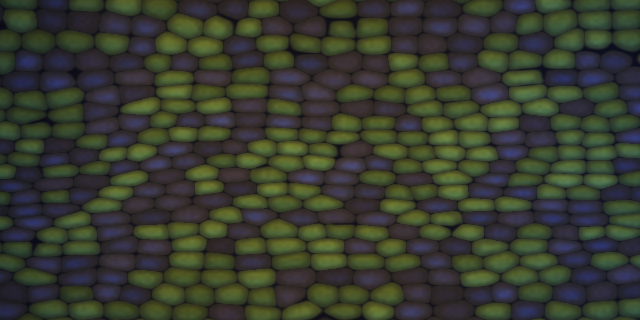
This texture is drawn by a Shadertoy shader. Its source:

```glsl
// Wavy rows of packed, glossy maize kernels in olive green and purple.
// Each row holds jittered centres; a rounded Voronoi border distance shapes
// the kernels, and each is shaded as a dome with a cool sheen from below.

const float ROWS = 20.5;
const float COLUMNS = 19.0;
const float STRETCH = 1.18;   // column spacing relative to row spacing
const float TAU = 6.2831853;

const vec3 GAP = vec3(0.07, 0.065, 0.10);
const vec3 RIM = vec3(0.19, 0.175, 0.14);
const vec3 OLIVE = vec3(0.37, 0.39, 0.14);
const vec3 LEAF = vec3(0.28, 0.37, 0.20);
const vec3 PURPLE = vec3(0.235, 0.185, 0.18);
const vec3 BLUE_SHEEN = vec3(0.24, 0.255, 0.43);
const vec3 COOL_TINT = vec3(0.82, 1.02, 1.5);

float hash(vec2 p) {
    vec3 q = fract(vec3(p.xyx) * 0.1031);
    q += dot(q, q.yzx + 33.33);
    return fract((q.x + q.y) * q.z);
}

float noise(vec2 p) {
    vec2 i = floor(p), f = fract(p);
    f = f * f * (3.0 - 2.0 * f);
    float low = mix(hash(i), hash(i + vec2(1, 0)), f.x);
    float high = mix(hash(i + vec2(0, 1)), hash(i + vec2(1, 1)), f.x);
    return mix(low, high, f.y);
}

// Row coordinate from the top: thick rows at the ends, thin ones at 0.6
float rowCoordinate(vec2 uv) {
    float v = 1.0 - uv.y;
    float spread = ROWS * v - 0.6 * sin(TAU * (v - 0.1));
    float wave = 1.1 * (noise(uv * vec2(3.0, 2.0) + 7.0) - 0.5);
    return spread + wave + 0.25 * (noise(uv * vec2(12.0, 6.0)) - 0.5);
}

float columnsInRow(float row) {
    return COLUMNS * mix(0.86, 1.16, hash(vec2(row, 91.0)));
}

float rowShift(float row) {
    return hash(vec2(row, 47.0));
}

// Index of the column that holds x in a given row
float columnAt(float x, float row) {
    return floor(x * columnsInRow(row) - rowShift(row));
}

vec2 kernelCentre(vec2 id) {
    vec2 jitter = vec2(hash(id + 13.7), hash(id + 71.3)) - 0.5;
    float x = (id.x + 0.5 + rowShift(id.y) + 0.42 * jitter.x) / columnsInRow(id.y);
    return vec2(x * COLUMNS * STRETCH, id.y + 0.5 + 0.2 * jitter.y);
}

vec2 nearestKernel(vec2 p, float x) {
    vec2 best = vec2(0.0);
    float bestDistance = 1e5;
    for (int j = -1; j <= 1; j++) {
        float row = floor(p.y) + float(j);
        for (int i = -2; i <= 2; i++) {
            vec2 id = vec2(columnAt(x, row) + float(i), row);
            float d = length(kernelCentre(id) - p);
            if (d < bestDistance) { bestDistance = d; best = id; }
        }
    }
    return best;
}

// Smooth minimum of the distances to all borders, which rounds the corners
float borderDistance(vec2 p, float x, vec2 id, float sharpness) {
    vec2 own = kernelCentre(id) - p;
    float sum = 0.0;
    for (int j = -2; j <= 2; j++) {
        float row = floor(p.y) + float(j);
        for (int i = -2; i <= 2; i++) {
            vec2 other = kernelCentre(vec2(columnAt(x, row) + float(i), row)) - p;
            vec2 span = other - own;
            float len = length(span);
            if (len > 0.001) sum += exp(-sharpness * dot(0.5 * (own + other), span / len));
        }
    }
    return -log(sum) / sharpness;
}

// Skin colour; q is the position within the kernel, y pointing down
vec3 kernelColour(vec2 id, vec2 q) {
    float kind = mix(hash(id + 5.1), noise(id * vec2(0.5, 0.6) + 3.0), 0.28);
    float below = smoothstep(-0.35, 0.4, q.y);
    vec2 s = (q - vec2(0.0, 0.1)) * vec2(2.1, 2.8);
    float sheen = exp(-dot(s, s));
    vec3 green = mix(OLIVE, LEAF, below) + vec3(0.03, 0.04, 0.03) * sheen;
    vec3 purple = mix(PURPLE, BLUE_SHEEN, sheen * mix(0.1, 0.85, hash(id + 29.0)));
    return mix(purple, green, step(0.47, kind)) * mix(0.82, 1.14, hash(id + 61.0));
}

void mainImage(out vec4 fragColor, in vec2 fragCoord) {
    vec2 uv = fragCoord / iResolution.xy;
    vec2 p = vec2(uv.x * COLUMNS * STRETCH, rowCoordinate(uv));
    vec2 id = nearestKernel(p, uv.x);
    float border = borderDistance(p, uv.x, id, 9.0);

    // Brown rim rising to the dome, thin creases and a few wider dark holes
    float hole = 0.10 * smoothstep(0.80, 0.95, noise(uv * vec2(17.0, 13.0) + 21.0));
    float depth = border - hole;
    float body = smoothstep(-0.12, 0.03, depth);
    float dome = smoothstep(-0.06, 0.30, depth);
    vec3 skin = kernelColour(id, p - kernelCentre(id)) * mix(0.88, 1.08, dome);
    vec3 colour = mix(GAP, mix(RIM, skin, mix(0.5, 1.0, dome)), body);
    colour *= 0.95 + 0.1 * noise(uv * vec2(160.0, 90.0));

    // Cool light towards the sides, dim edges and a darker left
    float side = smoothstep(0.12, 0.55, abs(uv.x - 0.46));
    colour *= mix(vec3(1.0), COOL_TINT, side * 0.8);
    vec2 c = uv - vec2(0.54, 0.48);
    float vignette = 1.0 - 0.6 * dot(c * c, vec2(1.0, 0.8));
    colour *= vignette * mix(0.82, 1.0, smoothstep(0.0, 0.2, uv.x));
    fragColor = vec4(colour, 1.0);
}
```
